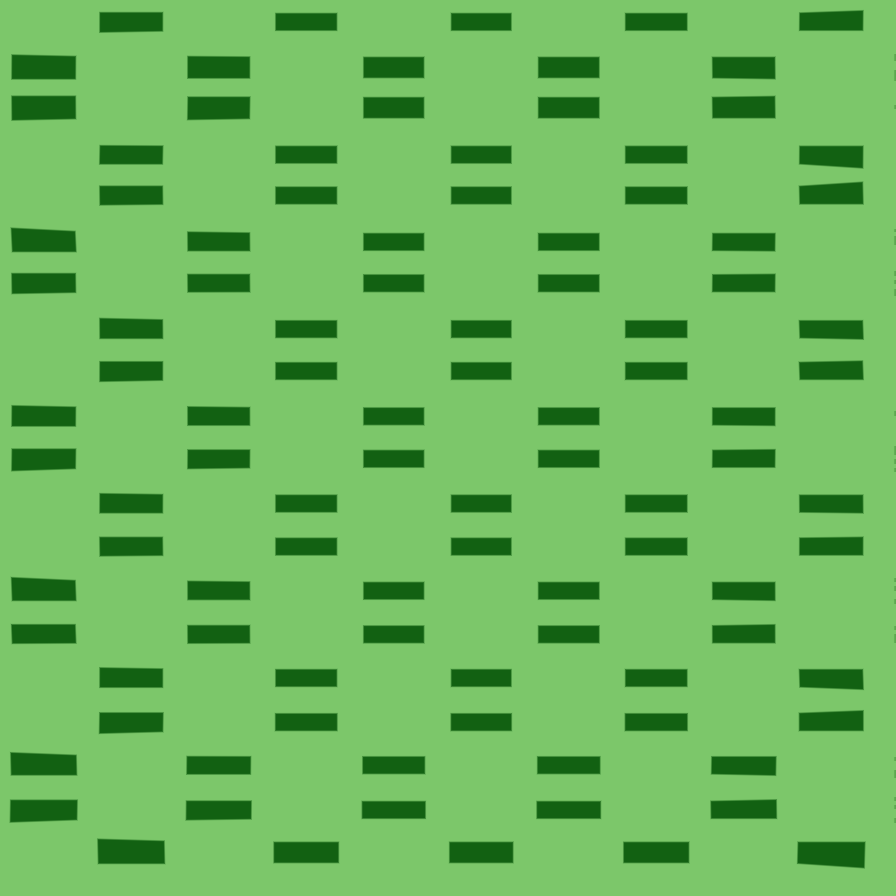
This pattern is drawn by a three.js fragment shader. Its source:

```glsl
// Staggered pairs of dark green dashes on light green, swelling and skewing toward the borders.
varying vec2 vUv;

float hash(vec2 p) {
  return fract(sin(dot(p, vec2(127.1, 311.7))) * 4375.85);
}

// Soft coverage of the inside of a signed distance
float fill(float d) {
  return 1.0 - smoothstep(-0.027, 0.027, d);
}

void main() {
  // One unit is the row pitch; y runs downward and columns are two units wide
  vec2 p = vec2(vUv.x, 1.0 - vUv.y) * 20.48;
  float col = floor(p.x / 2.0);
  float row = floor(p.y);
  float pair = floor((row + 1.0) / 2.0);
  float stagger = mod(col + pair, 2.0);
  float inGrid = step(col, 9.5) * step(row, 19.5);

  // Local position: v points away from the middle of the pair
  float side = mod(row, 2.0) < 0.5 ? 1.0 : -1.0;
  float x = p.x - (col * 2.0 + 1.0);
  float v = (p.y - row - 0.5) * side;
  v += (0.045 - 0.0032 * row) * step(0.5, row); // upper pairs sit closer

  // Dash size: heavier in the outer rows, wider toward the sides and the bottom
  float halfWidth = 0.686 + 0.01 * abs(col - 4.7) + 0.04 * smoothstep(15.0, 19.0, row);
  float heavy = (row > 0.5 && row < 2.5) || row > 18.5 ? 0.04 : 0.0;

  // Wedges: outer edges flare at the left, inner edges at the right
  float left = max(0.0, 1.0 - col / 3.0);
  float right = smoothstep(7.0, 9.0, col);
  float flare = hash(vec2(col, row));
  float pinch = hash(vec2(pair, col + 3.0));
  float outer = 0.2 + heavy + 0.13 * left * flare * (0.65 - 0.4 * x);
  float inner = 0.2 + heavy + 0.03 * left + 0.12 * right * pinch * (0.6 + 0.6 * x);

  // Slightly slanted ends near the sides
  float slant = (flare - 0.5) * 0.1 * max(left, right) * v;
  float dash = fill(max(abs(x + slant) - halfWidth, max(v - outer, -v - inner)));
  float ink = dash * stagger * inGrid;

  // Faint specks where the next column meets the right border
  float speck = step(0.55, hash(vec2(floor(p.y * 10.0), 7.0)));
  ink += 0.3 * speck * stagger * smoothstep(0.997, 0.999, vUv.x) * step(abs(v), 0.3) * step(row, 19.5);

  gl_FragColor = vec4(mix(vec3(0.485, 0.78, 0.415), vec3(0.07, 0.38, 0.07), ink), 1.0);
}
```
